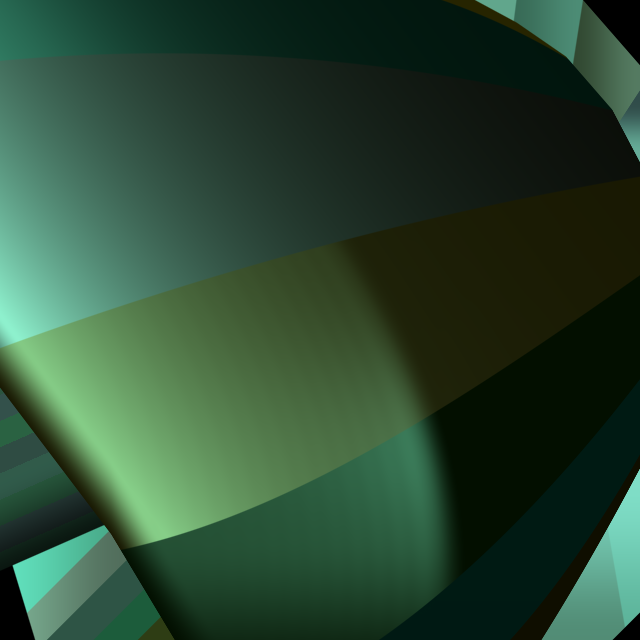
Reproduce this background procedurally as a WebGL 1 fragment shader.

```glsl
precision highp float;
uniform vec2 u_resolution;

// Antialiased half-plane: 1 where d is positive.
float side(float d) {
  float px = 0.9 / u_resolution.y;
  return smoothstep(-px, px, d);
}

// Striped rod that dims towards its underside.
vec3 rodColor(vec2 p) {
  float across = p.y - 0.44 * p.x;
  float stripe = (0.342 - across) / 0.041;
  float i = floor(stripe);
  vec3 tint = vec3(0.18, 0.34, 0.27)
            + vec3(0.02, 0.045, 0.025) * cos(i * 2.4 + vec3(2.5, 0.3, 2.0));
  return tint * mix(0.2, 1.0, smoothstep(0.09, 0.25, across));
}

// Diagonal fan of coloured bands below the rod.
vec3 fanColor(vec2 p) {
  float w = p.x - p.y;
  float fade = smoothstep(0.0, 0.2, p.x);
  vec3 c = mix(vec3(0.38, 0.88, 0.74), vec3(0.28, 0.66, 0.53), fade);
  vec3 grey = mix(vec3(0.48, 0.68, 0.57), vec3(0.32, 0.43, 0.36), fade);
  c = mix(c, grey, side(w));
  c = mix(c, vec3(0.18, 0.33, 0.27), side(w - 0.073));
  c = mix(c, vec3(0.11, 0.36, 0.23), side(w - 0.146));
  return mix(c, vec3(0.18, 0.24, 0.08), side(w - 0.215));
}

// Faceted rim behind the upper right of the body.
vec3 upperRim(vec2 p) {
  vec3 c = vec3(0.38, 0.65, 0.55);
  vec3 second = mix(vec3(0.22, 0.42, 0.34), vec3(0.3, 0.55, 0.46), smoothstep(0.8, 0.91, p.x));
  vec3 third = mix(vec3(0.19, 0.28, 0.19), vec3(0.33, 0.48, 0.38), smoothstep(0.89, 1.0, p.x));
  vec3 fourth = mix(vec3(0.4, 0.68, 0.6), vec3(0.19, 0.3, 0.29), smoothstep(0.76, 0.84, p.y));
  c = mix(c, second, side(p.x - 0.807 + 0.13 * (1.0 - p.y)));
  c = mix(c, third, side(p.x - 0.911 + 0.157 * (1.0 - p.y)));
  c = mix(c, fourth, side(0.859 + 1.53 * (p.x - 1.0) - p.y));
  return c * side(1.0 - 1.146 * (p.x - 0.911) - p.y);
}

// Pale rim behind the lower right of the body.
vec3 lowerRim(vec2 p) {
  vec3 c = mix(vec3(0.32, 0.55, 0.46), vec3(0.45, 0.78, 0.69), smoothstep(0.0, 0.2, p.y));
  vec3 facet = mix(vec3(0.36, 0.7, 0.6), vec3(0.5, 0.87, 0.78), smoothstep(0.0, 0.25, p.y));
  c = mix(c, facet, side(p.x - 0.98 + 0.173 * p.y));
  return c * side(p.y - p.x + 0.957);
}

// Curved panels of the body, lit from its left end.
vec3 bodyColor(vec2 p, float rim) {
  float x = p.x;
  float y = p.y;
  float xr = max(x, 0.55);
  float along = (1.3 * x + y - 0.3945) / 1.64;
  float edgeShade = smoothstep(-0.005, 0.07, rim);
  float light = min(exp(-3.3 * (along - 0.08)), 1.05) * edgeShade;

  // Second reflection, ending at a soft curved shadow.
  float shadow = 0.70 - 0.17 * (y - 0.115) - 0.6 * (y - 0.115) * (y - 0.35) - x;
  float lit = smoothstep(-0.03, 0.035, shadow);
  float ripple = 1.0 + 0.025 * sin(shadow * 190.0) * exp(-5.0 * abs(shadow));
  float h = (y - 0.3) / 0.16;
  vec3 glow = vec3(0.11, 0.21, 0.18) * lit * exp(-6.0 * max(shadow, 0.0) - h * h);

  // Panel seams.
  float olive0 = 1.0 - 0.4 * (xr - 0.69) - 0.63 * (xr - 0.69) * (xr - 0.781);
  float seam1 = 0.905 + x * (0.092 - 0.181 * x);
  float seam2 = 0.456 + x * (0.367 - 0.099 * x);
  float seam3 = 0.1225 + x * (-0.0266 + x * (0.694 - 0.22 * x));
  float seam4 = 0.886 * (xr - 0.592) + 0.733 * (xr - 0.592) * (xr - 0.846);
  float seam5 = 1.263 * (xr - 0.797) + 1.62 * (xr - 0.797) * (xr - 0.898);

  vec3 teal = vec3(0.0, 0.075, 0.045) + vec3(0.4, 0.87, 0.72) * light * smoothstep(-0.1, 0.4, light);
  vec3 grey = vec3(0.02, 0.015, 0.0) + vec3(0.52, 0.9, 0.78) * light;
  vec3 olive = vec3(0.09, 0.085, 0.0)
             + vec3(0.41, 0.68, 0.5) * light * mix(0.35, 1.0, lit) * ripple + glow;
  float greenLight = lit * edgeShade * smoothstep(-0.12, 0.16, y) * ripple;
  vec3 green = vec3(0.01, 0.058, 0.0) + vec3(0.13, 0.25, 0.2) * greenLight + glow;

  vec3 c = mix(teal, vec3(0.15, 0.14, 0.0), side(y - olive0));
  c = mix(c, grey, side(seam1 - y));
  c = mix(c, olive, side(seam2 - y));
  c = mix(c, green, side(seam3 - y));
  c = mix(c, vec3(0.0, 0.1, 0.075), side(seam4 - y));
  return mix(c, vec3(0.06, 0.055, 0.0), side(seam5 - y));
}

void main() {
  vec2 p = gl_FragCoord.xy / u_resolution;

  // Objects behind the body.
  vec3 fan = fanColor(p) * side(p.x - 0.055 + 0.304 * p.y);
  vec3 left = mix(fan, rodColor(p), side(p.y - 0.108 - 0.44 * p.x));
  vec3 right = mix(lowerRim(p), upperRim(p), step(0.5, p.y));
  vec3 color = mix(left, right, step(0.5, p.x));

  // Body silhouette.
  float leftEdge = min(0.3945 - 1.32 * p.x, 0.173 - 1.663 * (p.x - 0.169));
  float top = min(min(1.0 - 0.54 * (p.x - 0.742), 0.965 - 0.69 * (p.x - 0.807)),
                  min(0.911 - 1.15 * (p.x - 0.885), 0.828 - 1.9 * (p.x - 0.957)));
  float xr = max(p.x, 0.55);
  float bottom = 1.68 * (xr - 0.846) + 0.98 * (xr - 0.846) * (xr - 0.9375);
  float body = side(p.y - leftEdge) * side(top - p.y) * side(p.y - bottom);
  color = mix(color, bodyColor(p, (p.y - leftEdge) / 1.7), body);

  gl_FragColor = vec4(color, 1.0);
}
```
